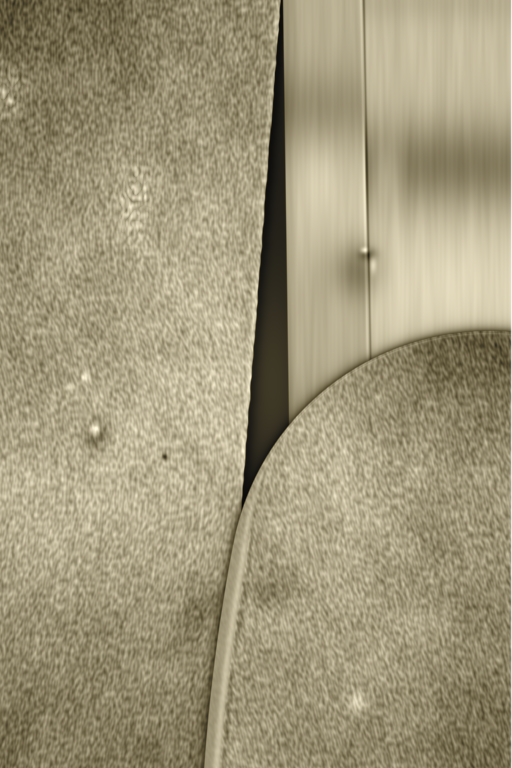
Reproduce this texture procedurally as a Shadertoy shader.

```glsl
// Overlapping weathered metal sheets: a flat sheet, a brushed panel and a curved sheet around a dark gap.

// Integer hash giving a unit gradient for each lattice cell.
vec2 cellGradient(vec2 cell) {
    uvec2 u = uvec2(ivec2(cell) + 4096);
    uint h = u.x * 1597334677u ^ u.y * 3812015801u;
    h = (h ^ (h >> 15)) * 2246822519u;
    h ^= h >> 13;
    float angle = float(h & 65535u) * 6.2832 / 65536.0;
    return vec2(cos(angle), sin(angle));
}

float gradientNoise(vec2 p) {
    vec2 i = floor(p), f = p - i;
    vec2 w = f * f * f * (f * (f * 6.0 - 15.0) + 10.0);
    vec2 e = vec2(1.0, 0.0);
    float low = mix(dot(cellGradient(i), f), dot(cellGradient(i + e), f - e), w.x);
    float high = mix(dot(cellGradient(i + e.yx), f - e.yx),
                     dot(cellGradient(i + 1.0), f - 1.0), w.x);
    return mix(low, high, w.y);
}

// Soft elliptical spot.
float spot(vec2 p, vec2 centre, vec2 radius) {
    vec2 d = (p - centre) / radius;
    return exp(-dot(d, d));
}

float band(float x, float centre, float width) {
    float d = (x - centre) / width;
    return exp(-d * d);
}

float cover(float dist, float px) {
    return smoothstep(px, -px, dist);
}

// Scratched surface, streaked along a sheared vertical axis.
float grain(vec2 p, float shear) {
    vec2 q = vec2(p.x + shear * p.y, p.y);
    return gradientNoise(q * vec2(283.0, 117.0)) * 0.20
         + gradientNoise(q * vec2(171.0, 139.0) + 9.3) * 0.12
         + gradientNoise(q * vec2(110.0, 31.0) + 31.7) * 0.09
         + gradientNoise(q * vec2(21.0, 17.0) + 57.1) * 0.06
         + gradientNoise(q * vec2(8.0, 6.0) + 83.4) * 0.08;
}

// Signed distance to the curved sheet: a round shoulder above a bending flank.
float curvedSheet(vec2 p) {
    float t = 0.2904 - p.y;
    float shoulder = length(p - vec2(0.638, 0.2292)) - 0.3400;
    float flank = (0.3034 - 0.19 * t + 0.2074 * t * t - p.x) * 0.985;
    return t > 0.0 ? flank : shoulder;
}

float gapTone(vec2 p, float flatEdge) {
    float v = 0.12 + 0.10 * spot(p, vec2(0.355, 0.50), vec2(0.04, 0.14));
    return v - 0.07 * band(p.x, flatEdge, 0.010);
}

float panelTone(vec2 p, float px) {
    float seamX = 0.4805 - 0.019 * (p.y - 0.53);
    float side = p.x - seamX;
    // Reflected bands differ on either side of the seam.
    float leftTone = 0.68 - 0.13 * band(p.y, 0.86, 0.05) + 0.08 * band(p.y, 0.72, 0.08)
                   - 0.06 * band(p.y, 0.46, 0.05);
    float rightTone = 0.74 - 0.27 * band(p.y, 0.785, 0.058) + 0.09 * band(p.y, 0.63, 0.08)
                    - 0.07 * band(p.y, 1.0, 0.03);
    float v = mix(leftTone, rightTone, smoothstep(-px, px, side));
    v += 0.17 * spot(p, vec2(0.503, 0.775), vec2(0.022, 0.045));
    v += 0.08 * spot(p, vec2(0.417, 0.77), vec2(0.025, 0.05));
    v -= 0.24 * spot(p, vec2(0.467, 0.648), vec2(0.034, 0.037));
    v -= 0.10 * smoothstep(0.022, 0.0, p.x - 0.372);
    v += 0.04 * gradientNoise(p * vec2(213.0, 9.0)) + 0.04 * gradientNoise(p * vec2(61.0, 4.0));
    // Seam ridge, its shadow and the fastener.
    v += 0.12 * band(side, -0.0015, 0.002) - 0.28 * band(side, 0.002, 0.0018);
    v -= 0.28 * spot(p, vec2(0.479, 0.669), vec2(0.011, 0.008));
    v += 0.42 * spot(p, vec2(0.475, 0.674), vec2(0.005, 0.004));
    return v + 0.22 * spot(p, vec2(0.486, 0.655), vec2(0.004, 0.011));
}

float flatSheetTone(vec2 p, float edge) {
    float v = 0.575 + grain(p, -0.14 * smoothstep(0.7, 0.3, p.y));
    v += 0.11 * spot(p, vec2(0.27, 0.53), vec2(0.15, 0.30));
    v += 0.09 * spot(p, vec2(0.09, 0.38), vec2(0.17, 0.15));
    v -= 0.15 * spot(p, vec2(0.0, 1.0), vec2(0.24, 0.22));
    v -= 0.05 * band(p.y, 1.0, 0.10);
    v -= 0.15 * spot(p, vec2(0.06, 0.0), vec2(0.30, 0.14));
    v -= 0.12 * spot(p, vec2(0.254, 0.206), vec2(0.028, 0.04));
    // Flaking patches.
    float flake = abs(gradientNoise(p * vec2(110.0, 80.0)));
    v += 0.55 * flake * (spot(p, vec2(0.175, 0.74), vec2(0.025, 0.06))
                       + spot(p, vec2(0.01, 0.88), vec2(0.025, 0.04)));
    // Dents, chips and a pinhole.
    v -= 0.27 * spot(p, vec2(0.125, 0.434), vec2(0.015, 0.018));
    v += 0.60 * spot(p, vec2(0.124, 0.441), vec2(0.006, 0.007));
    v += 0.30 * spot(p, vec2(0.111, 0.508), vec2(0.006, 0.006));
    v += 0.24 * spot(p, vec2(0.091, 0.495), vec2(0.006, 0.004));
    v -= 0.45 * spot(p, vec2(0.215, 0.405), vec2(0.004, 0.004));
    return v + 0.12 * band(p.x, edge - 0.003, 0.004) * smoothstep(0.32, 0.4, p.y);
}

float curvedSheetTone(vec2 p, float dist) {
    float v = 0.60 + grain(p, 0.22);
    v -= 0.25 * spot(p, vec2(0.65, 0.56), vec2(0.17, 0.11));
    v += 0.09 * spot(p, vec2(0.41, 0.37), vec2(0.12, 0.11));
    v -= 0.16 * spot(p, vec2(0.668, 0.0), vec2(0.18, 0.25));
    v -= 0.13 * spot(p, vec2(0.352, 0.232), vec2(0.035, 0.022));
    v += 0.09 * spot(p, vec2(0.56, 0.17), vec2(0.05, 0.06));
    v += 0.28 * spot(p, vec2(0.465, 0.086), vec2(0.011, 0.014));
    // Rolled rim, wide at the base and fading along the shoulder.
    float fade = smoothstep(0.25, 0.44, p.y);
    float rim = mix(0.019, 0.004, fade);
    v = mix(v, 0.57, mix(0.8, 0.2, fade) * smoothstep(-rim - 0.003, -rim, dist));
    v += mix(0.17, 0.05, fade) * band(dist, -rim * 0.85, rim * 0.25);
    return v - 0.12 * (1.0 - fade) * band(dist, -rim * 1.3, rim * 0.18);
}

void mainImage(out vec4 fragColor, in vec2 fragCoord) {
    vec2 p = fragCoord / iResolution.y;
    float px = 1.0 / iResolution.y;
    float flatEdge = 0.315 + 0.0777 * (p.y - 0.349) + 0.0015 * gradientNoise(vec2(p.y * 70.0, 3.3));
    float panelEdge = 0.3685 + 0.0143 * (1.0 - p.y);
    float curveDist = curvedSheet(p);

    // Stack the layers from back to front.
    float v = mix(gapTone(p, flatEdge), panelTone(p, px), cover(panelEdge - p.x, px));
    v = mix(v, flatSheetTone(p, flatEdge), cover(p.x - flatEdge, px));
    v *= 1.0 - 0.65 * exp(-max(curveDist, 0.0) / 0.006);
    v = mix(v, curvedSheetTone(p, curveDist), cover(curveDist, px));

    // Sepia toning and a pale right margin.
    vec3 tint = vec3(0.04, 0.0, -0.115) * smoothstep(0.0, 0.38, v);
    vec3 color = mix(clamp(v + tint, 0.0, 1.0), vec3(1.0), cover(0.6655 - p.x, px));
    fragColor = vec4(color, 1.0);
}
```
